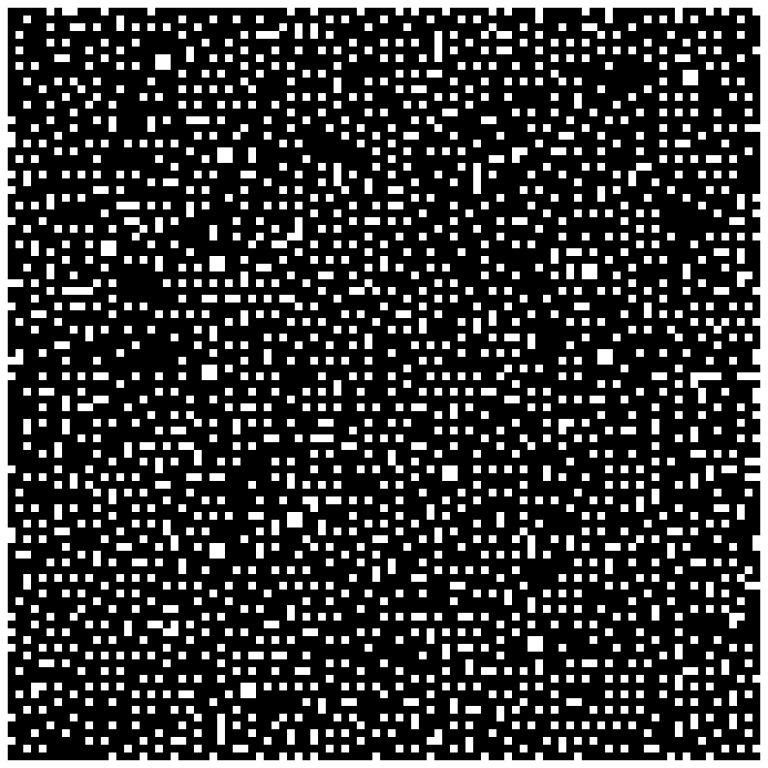
Reproduce this texture procedurally as a WebGL 2 fragment shader.

```glsl
#version 300 es
precision highp float;
precision highp int;
// White square grains scattered on a black cell grid inside a thin white frame.
// Grains are local minima of a hashed rank, picked in two rounds so that they keep
// one cell apart; a few then grow a neighbour, and rare 2x2 blocks are added.

#define CELLS 99.0        // cells across the canvas
#define FRAME 1.0         // frame width in cells
#define PAIR_CHANCE 0.12  // growth beside a lone grain
#define DIAG_CHANCE 0.04  // growth at the corner of a lone grain
#define BLOCK_TILE 12.0   // cells per tile that may hold one block
#define BLOCK_CHANCE 0.15
#define SEED 7u

uniform vec2 u_resolution;
out vec4 fragColor;

// Ranks of the cells around the pixel: below 0 is a grain, above 1 is blocked.
const int SIDE = 10;
float cellRank[SIDE * SIDE];

float hash(vec2 cell, uint salt) {
  uvec2 v = uvec2(ivec2(cell) + 4096);
  uint n = v.x * 1664525u + v.y * 22695477u + (salt + SEED) * 747796405u;
  n = (n ^ (n >> 16)) * 2246822519u;
  n = (n ^ (n >> 13)) * 3266489917u;
  n ^= n >> 16;
  return float(n >> 8) / 16777216.0;
}

// Turn free cells that rank lowest among their eight neighbours into grains.
void pickGrains(int margin) {
  for (int y = margin; y < SIDE - margin; y++)
    for (int x = margin; x < SIDE - margin; x++) {
      int i = y * SIDE + x;
      float r = cellRank[i];
      bool lowest = r >= 0.0 && r < 1.0;
      for (int k = 0; k < 9 && lowest; k++) {
        int j = i + (k / 3 - 1) * SIDE + k % 3 - 1;
        if (j != i && cellRank[j] <= r) lowest = false;
      }
      if (lowest) cellRank[i] = r - 1.0;
    }
}

// Exclude the cells that touch a grain.
void blockNeighbours(int margin) {
  for (int y = margin; y < SIDE - margin; y++)
    for (int x = margin; x < SIDE - margin; x++) {
      int i = y * SIDE + x;
      if (cellRank[i] < 0.0) continue;
      for (int k = 0; k < 9; k++)
        if (cellRank[i + (k / 3 - 1) * SIDE + k % 3 - 1] < 0.0) {
          cellRank[i] += 1.0;
          break;
        }
    }
}

// 1 inside a 2x2 block, 0 in the clear ring around it, -1 elsewhere.
float blockMask(vec2 cell) {
  vec2 tile = floor(cell / BLOCK_TILE);
  if (hash(tile, 1u) > BLOCK_CHANCE) return -1.0;
  vec2 jitter = vec2(hash(tile, 2u), hash(tile, 3u));
  vec2 corner = 1.0 + floor(jitter * (BLOCK_TILE - 3.0));
  vec2 d = abs(cell - tile * BLOCK_TILE - corner - 0.5);
  float reach = max(d.x, d.y);
  return reach < 1.0 ? 1.0 : reach < 2.0 ? 0.0 : -1.0;
}

// Final value of one cell at window position (x, y).
float cellValue(vec2 cell, int x, int y) {
  if (min(cell.x, cell.y) < FRAME || max(cell.x, cell.y) >= CELLS - FRAME) return 1.0;
  float block = blockMask(cell);
  if (block >= 0.0) return block;
  int i = y * SIDE + x;
  if (cellRank[i] < 0.0) return 1.0;

  // Growth next to exactly one grain makes pairs and short steps.
  int sides = 0, corners = 0;
  for (int k = 0; k < 9; k++) {
    if (cellRank[i + (k / 3 - 1) * SIDE + k % 3 - 1] >= 0.0) continue;
    if (k % 2 == 1) sides++; else corners++;
  }
  if (sides + corners != 1) return 0.0;
  return step(hash(cell, 4u), sides == 1 ? PAIR_CHANCE : DIAG_CHANCE);
}

void main() {
  vec2 p = gl_FragCoord.xy / u_resolution * CELLS;
  vec2 base = floor(p - 0.5);

  // Fill the window, then settle the grains in two rounds.
  for (int i = 0; i < SIDE * SIDE; i++)
    cellRank[i] = hash(base + vec2(i % SIDE, i / SIDE) - 4.0, 0u);
  pickGrains(1);
  blockNeighbours(2);
  pickGrains(3);

  // Blend the four nearest cells over one pixel at their shared edges.
  vec2 t = clamp((fract(p - 0.5) - 0.5) * u_resolution / CELLS + 0.5, 0.0, 1.0);
  float low = mix(cellValue(base, 4, 4), cellValue(base + vec2(1, 0), 5, 4), t.x);
  float high = mix(cellValue(base + vec2(0, 1), 4, 5), cellValue(base + 1.0, 5, 5), t.x);
  fragColor = vec4(vec3(mix(low, high, t.y)), 1.0);
}
```
